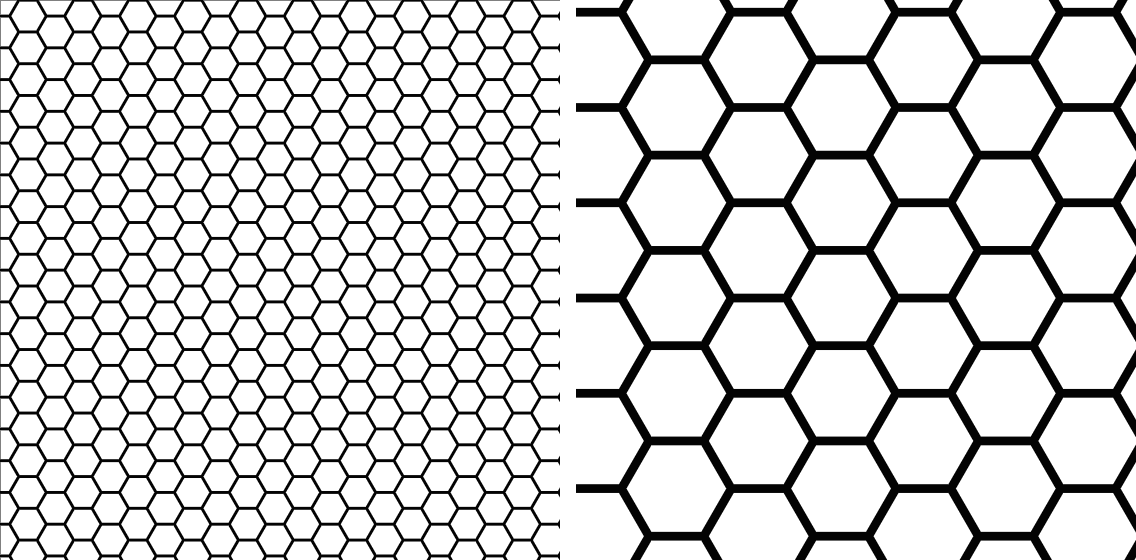
Left: the whole. Right: its middle third, enlarged.
Reproduce this pattern procedurally as a Shadertoy shader.

```glsl
// Honeycomb mesh: flat-topped hexagons outlined in black on white, with a
// hairline along the left and top borders. Each point is folded into its
// nearest hexagon, and the distance to that cell's border gives the line.

#define PITCH vec2(0.09805, 0.05671)   // repeat of one column pair, one row
#define FIRST_CELL vec2(0.0499, 0.0287) // centre of the top left hexagon
#define LINE_WIDTH 0.0052
#define FRAME_WIDTH 0.0009
#define PAPER vec3(1.0)
#define INK vec3(0.01)

const vec2 LATTICE = vec2(1.7320508, 1.0);

// Distance to the border of the nearest hexagon, whose height is 1.
float hexBorder(vec2 p) {
    vec2 a = mod(p + 0.5 * LATTICE, LATTICE) - 0.5 * LATTICE;
    vec2 b = mod(p, LATTICE) - 0.5 * LATTICE;
    vec2 q = abs(dot(a, a) < dot(b, b) ? a : b);
    return 0.5 - max(q.y, dot(q, vec2(0.8660254, 0.5)));
}

// Share of a pixel covered by a stroke reaching halfWidth from its axis.
float stroke(float dist, float halfWidth, float pixel) {
    return clamp((halfWidth - dist) / pixel + 0.5, 0.0, 1.0);
}

void mainImage(out vec4 fragColor, in vec2 fragCoord) {
    float pixel = 1.0 / iResolution.y;
    vec2 uv = fragCoord * pixel;
    uv.y = 1.0 - uv.y; // measured down from the top

    // Honeycomb lines
    vec2 p = (uv - FIRST_CELL) / PITCH * LATTICE;
    float mesh = stroke(hexBorder(p) * PITCH.y, 0.5 * LINE_WIDTH, pixel);

    // Hairline on the left and top borders
    float frame = stroke(min(uv.x, uv.y), FRAME_WIDTH, pixel);

    fragColor = vec4(mix(PAPER, INK, max(mesh, frame)), 1.0);
}
```
